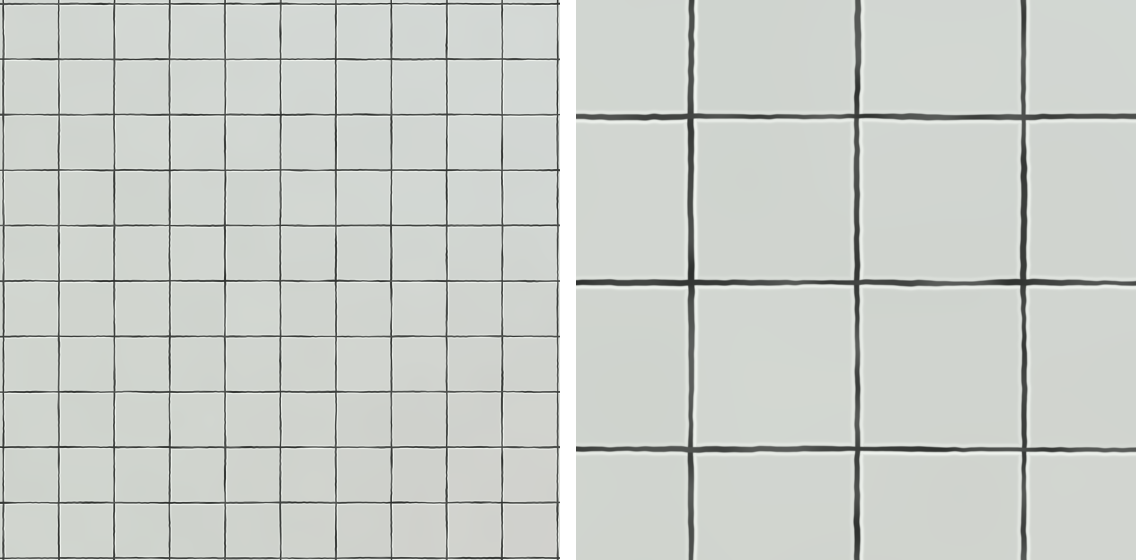
Left: the whole. Right: its middle third, enlarged.
This pattern is drawn by a WebGL 2 fragment shader. Its source:

```glsl
#version 300 es
precision highp float;

uniform vec2 u_resolution;
out vec4 outColor;

// Layout, in fractions of the canvas
const float PITCH = 0.09896;
const vec2 GRID_ORIGIN = vec2(0.0061, 0.0035);
const float HALF_WIDTH = 0.00150;
const float WIDTH_WEAR = 0.00075;
const float WOBBLE = 0.0009;
const float RIM_OFFSET = 0.0013;
const float RIM_WIDTH = 0.0011;

// Colours and variation
const vec3 GLAZE = vec3(0.815, 0.832, 0.808);
const vec3 GLAZE_COOL = vec3(0.828, 0.846, 0.834);
const vec3 GLAZE_WARM = vec3(0.815, 0.818, 0.800);
const vec3 RIM = vec3(0.945, 0.960, 0.940);
const vec3 GROUT_DARK = vec3(0.17, 0.18, 0.17);
const vec3 GROUT_PALE = vec3(0.36, 0.37, 0.36);
const float TILE_VARIATION = 0.010;
const float CLOUDING = 0.008;

float hash(vec2 p) {
    vec3 q = fract(p.xyx * 0.1031);
    q += dot(q, q.yzx + 33.33);
    return fract((q.x + q.y) * q.z);
}

float noise(vec2 p) {
    vec2 i = floor(p), f = fract(p);
    f = f * f * (3.0 - 2.0 * f);
    float low = mix(hash(i), hash(i + vec2(1.0, 0.0)), f.x);
    float high = mix(hash(i + vec2(0.0, 1.0)), hash(i + vec2(1.0)), f.x);
    return mix(low, high, f.y);
}

// One family of joints: x = coverage, y = rim light, z = paleness.
// litSide is the sign of the side that catches more light.
vec3 joint(float across, float along, float litSide, float seed, float pixel) {
    float line = floor(across / PITCH + 0.5);
    float lane = line * 7.0 + seed;
    float d = across - line * PITCH;

    // Slow bends and fine chips along each joint
    float bend = noise(vec2(along * 22.0, lane)) - 0.5;
    float wear = noise(vec2(along * 34.0, lane + 2.0)) - 0.5;
    float chip = noise(vec2(along * 190.0, lane + 4.0)) - 0.5;
    d -= WOBBLE * bend;
    float side = d < 0.0 ? -1.0 : 1.0;
    float halfWidth = HALF_WIDTH + WIDTH_WEAR * (wear + 0.8 * chip * side);

    float edge = abs(d) - halfWidth;
    float softness = max(0.7 * pixel, 0.0006);
    float coverage = 1.0 - smoothstep(-softness, softness, edge);

    // Raised tile rim beside the joint, uneven from segment to segment
    float segment = floor(along / PITCH);
    float uneven = hash(vec2(segment, lane + side));
    float strength = side == litSide ? 0.65 + 0.35 * uneven : 0.12 + 0.4 * uneven;
    float spread = (edge - RIM_OFFSET) / max(RIM_WIDTH, 0.6 * pixel);
    float rim = strength * exp(-spread * spread);

    float paleness = noise(vec2(along * 46.0, lane + 5.0));
    return vec3(coverage, rim, paleness);
}

void main() {
    float extent = min(u_resolution.x, u_resolution.y);
    vec2 uv = gl_FragCoord.xy / extent;
    vec2 p = uv - GRID_ORIGIN;
    float pixel = 1.0 / extent;

    // Glaze: broad light drift, tile tone and faint clouding
    vec3 color = mix(GLAZE, GLAZE_COOL, smoothstep(0.3, 1.4, uv.x * 0.6 + uv.y * 0.8));
    color = mix(color, GLAZE_WARM, smoothstep(0.2, 1.0, uv.x) * smoothstep(0.7, 0.0, uv.y));
    color += TILE_VARIATION * (hash(floor(p / PITCH) + 20.0) - 0.5);
    color += CLOUDING * (noise(uv * 16.0 + 9.0) - 0.5);

    // Joints running up and across
    vec3 upright = joint(p.x, p.y, 1.0, 31.0, pixel);
    vec3 level = joint(p.y, p.x, -1.0, 173.0, pixel);

    color = mix(color, RIM, max(upright.y, level.y));
    color = mix(color, mix(GROUT_DARK, GROUT_PALE, upright.z), upright.x);
    color = mix(color, mix(GROUT_DARK, GROUT_PALE, level.z), level.x);

    outColor = vec4(color, 1.0);
}
```
